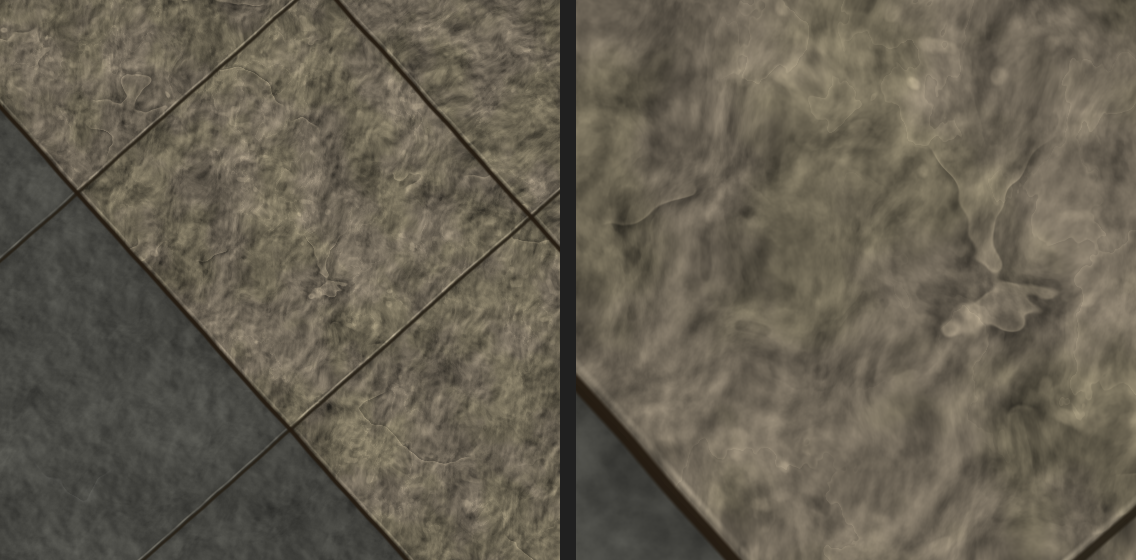
Left, the full canvas; right, a detail of the centre.
This texture is drawn by a Shadertoy shader. Its source:

```glsl
float hash(vec2 p) {
    vec3 h = fract(vec3(p.xyx) * 0.1031);
    h += dot(h, h.yzx + 33.33);
    return fract((h.x + h.y) * h.z);
}

float noise(vec2 p) {
    vec2 i = floor(p), f = fract(p);
    f = f * f * (3.0 - 2.0 * f);
    return mix(mix(hash(i), hash(i + vec2(1, 0)), f.x),
               mix(hash(i + vec2(0, 1)), hash(i + vec2(1, 1)), f.x), f.y);
}

float fbm(vec2 p) {
    float sum = 0.0, amp = 0.516;
    for (int i = 0; i < 5; i++) {
        sum += amp * noise(p);
        p = mat2(1.6, 1.2, -1.2, 1.6) * p + 7.3;
        amp *= 0.5;
    }
    return sum;
}

// Pale lip on a contour: crisp outside, fading inward
float lip(float edge, float fade) {
    return smoothstep(-0.006, 0.003, edge) * exp(-max(edge, 0.0) / fade);
}

vec3 brownStone(vec2 p) {
    vec2 w = p + 0.016 * vec2(noise(p * 24.0), noise(p * 24.0 + 31.0));
    vec2 g = w * vec2(62, 42);
    float broad = fbm(w * 8.0 + 3.0);
    float grain = fbm(g);
    float relief = grain - fbm(g + vec2(-0.22, 0.28));
    float tone = 1.0 + 0.5 * (grain - 0.5) + 0.35 * (broad - 0.5) + 0.65 * relief;

    // Small ragged flakes, raised or chipped away
    float flakes = fbm(w * vec2(25, 18) + 14.0);
    tone += 0.08 * smoothstep(0.50, 0.54, flakes) - 0.09 * smoothstep(0.43, 0.39, flakes);
    float chips = lip(flakes - 0.56, 0.02) * smoothstep(0.45, 0.6, broad);

    // Long cleft ledges: a pale lip above a shaded foot
    float edge = fbm(w * vec2(5, 6) + 50.0) - 0.53;
    float mask = smoothstep(0.46, 0.6, fbm(p * 8.0 + 80.0));
    float ledge = lip(edge, 0.012) * mask;
    tone -= 0.14 * mask * smoothstep(-0.045, -0.008, edge) * smoothstep(0.0, -0.008, edge);

    // Mineral tint, pale flecks and dark pits
    vec3 tint = mix(vec3(0.412, 0.380, 0.328), vec3(0.410, 0.383, 0.314),
                    smoothstep(0.35, 0.65, fbm(p * 14.0 + 20.0)));
    float fleck = smoothstep(0.72, 0.92, noise(w * 75.0)) * smoothstep(0.42, 0.6, broad);
    tone -= 0.13 * smoothstep(0.76, 0.92, noise(w * vec2(85, 60) + 70.0));
    return tint * tone + vec3(0.13, 0.12, 0.10) * (0.9 * ledge + 0.45 * chips + 0.65 * fleck);
}

vec3 graySlate(vec2 p) {
    vec2 w = p + 0.012 * noise(p * 20.0);
    float cloud = fbm(w * 7.0), grain = fbm(w * 50.0);
    float relief = grain - fbm(w * 50.0 + vec2(-0.25, 0.3));
    float tone = 1.0 + 0.36 * (cloud - 0.5) + 0.38 * (grain - 0.5) + 0.25 * relief;
    tone -= 0.05 * smoothstep(0.55, 0.62, fbm(w * 20.0 + 33.0));
    float mask = smoothstep(0.5, 0.62, fbm(p * 7.0 + 9.0));
    float vein = lip(fbm(w * 4.0 + 60.0) - 0.5, 0.008) * mask;
    return vec3(0.279, 0.279, 0.260) * tone + 0.055 * vein;
}

void mainImage(out vec4 fragColor, in vec2 fragCoord) {
    vec2 p = fragCoord / iResolution.xy;
    float aa = 0.8 / iResolution.y;

    // Tilted tile grid with slightly uneven joints
    vec2 q = inverse(mat2(0.430, 0.380, -0.379, 0.423)) * (p - vec2(0.518, 0.232));
    q += 0.004 * (vec2(noise(p * 22.0), noise(p * 22.0 + 40.0)) - 0.5);
    vec2 id = floor(q);
    vec2 joint = (q - round(q)) * 0.572;
    vec2 gap = abs(joint);
    bool isSlate = mod(id.x, 3.0) > 1.5;

    // Each tile has its own cut, direction and brightness
    float seed = hash(id + 12.0);
    float angle = 0.3 * (seed - 0.5) + 0.9 * mod(id.x, 3.0);
    mat2 turn = mat2(cos(angle), sin(angle), -sin(angle), cos(angle));
    vec2 cut = turn * p + 9.0 * seed + 5.0;
    vec3 color = isSlate ? graySlate(cut) : brownStone(cut);
    color *= 0.97 + 0.06 * seed;

    // Soft shade and worn rims beside the joints
    float wear = 0.3 + 1.2 * noise(p * 40.0);
    color *= 1.0 - 0.2 * exp(-gap.x / 0.009) - 0.15 * exp(-gap.y / 0.009);
    float rimX = smoothstep(0.003, 0.0, abs(joint.x - 0.008)) * (isSlate ? 0.0 : 0.09);
    float rimY = smoothstep(0.003, 0.0, abs(joint.y - 0.0052)) * (isSlate ? 0.12 : 0.16);
    color += vec3(1.0, 0.95, 0.84) * wear * max(rimX, rimY);

    // Dark grout, wider along one direction
    float groutX = smoothstep(0.0046 + aa, 0.0026 - aa, gap.x);
    float groutY = smoothstep(0.0033 + aa, 0.0018 - aa, gap.y);
    color = mix(color, vec3(0.15, 0.125, 0.085), 0.9 * groutY);
    color = mix(color, vec3(0.14, 0.105, 0.065), 0.95 * groutX);

    fragColor = vec4(clamp(color, 0.0, 1.0), 1.0);
}
```
